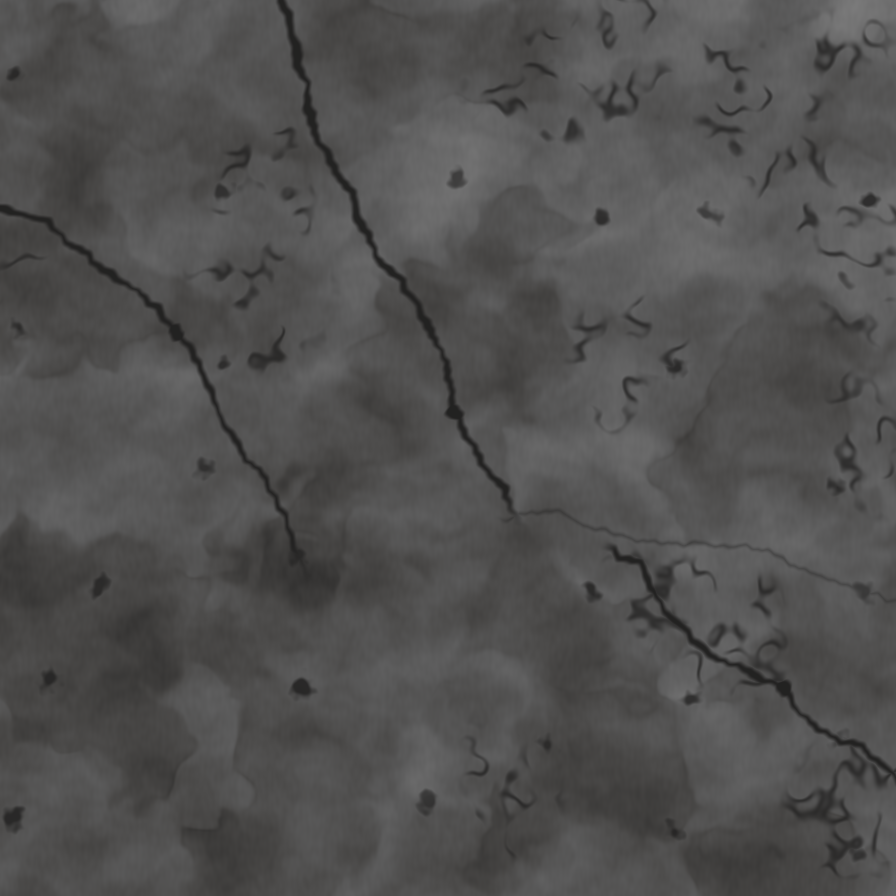
Give the GLSL for this texture, as a WebGL 2 fragment shader.

```glsl
#version 300 es
precision highp float;
// Weathered grey concrete with stains, pits, wormy marks and long dark cracks.

uniform vec2 u_resolution;
out vec4 fragColor;

vec2 hash2(vec2 cell) {
    uvec2 h = uvec2(ivec2(cell) + 4096) * uvec2(1597334673u, 3812015801u);
    uint n = (h.x ^ h.y) * 1597334673u;
    n = (n ^ (n >> 15)) * 2246822519u;
    n ^= n >> 13;
    return vec2(n & 65535u, n >> 16) / 65535.0;
}

float corner(vec2 cell, vec2 offset) {
    float angle = 6.2832 * hash2(cell).x;
    return dot(vec2(cos(angle), sin(angle)), offset);
}

float gradientNoise(vec2 p) {
    vec2 i = floor(p), f = p - i;
    vec2 u = f * f * f * (f * (f * 6.0 - 15.0) + 10.0);
    vec2 e = vec2(1.0, 0.0);
    return 1.4 * mix(
        mix(corner(i, f), corner(i + e.xy, f - e.xy), u.x),
        mix(corner(i + e.yx, f - e.yx), corner(i + e.xx, f - e.xx), u.x), u.y);
}

float fbm(vec2 p) {
    float sum = 0.0, amplitude = 0.7;
    for (int i = 0; i < 4; i++) {
        sum += amplitude * gradientNoise(p);
        p = mat2(1.6, 1.2, -1.2, 1.6) * p + 7.3;
        amplitude *= 0.5;
    }
    return sum;
}

// Coverage of a bowed, wobbling crack from a to b, thinner toward its end.
float crack(vec2 p, vec2 a, vec2 b, float bow, float halfWidth, float seed) {
    float len = distance(a, b);
    vec2 dir = (b - a) / len, q = p - a;
    float along = dot(q, dir), t = clamp(along / len, 0.0, 1.0);
    float side = dot(q, vec2(-dir.y, dir.x));
    float path = bow * 6.75 * t * (1.0 - t) * (1.0 - t);
    path += 0.02 * gradientNoise(vec2(along * 9.0, seed)) * smoothstep(0.0, 0.1, t);
    path += 0.005 * gradientNoise(vec2(along * 38.0, seed + 5.5));
    path += 0.003 * gradientNoise(vec2(along * 90.0, seed + 7.5));
    float swell = 1.0 + 0.8 * gradientNoise(vec2(along * 30.0, seed + 9.5));
    swell += 1.6 * smoothstep(0.38, 0.6, gradientNoise(vec2(along * 26.0, seed + 3.5)));
    float width = halfWidth * swell * mix(1.1, 0.7, t);
    float ends = smoothstep(-0.01, 0.01, along) * (1.0 - smoothstep(len - 0.06, len, along));
    return ends * (1.0 - smoothstep(width - 0.003, width + 0.0038, abs(side - path)));
}

// Scattered ragged pits: x is the dark core, y the pale ring around it.
vec2 pits(vec2 p) {
    vec2 grid = p * 7.0, result = vec2(0.0);
    float ragged = 0.05 * gradientNoise(p * 50.0) + 0.045 * gradientNoise(p * 100.0);
    for (int y = -1; y <= 1; y++)
    for (int x = -1; x <= 1; x++) {
        vec2 cell = floor(grid) + vec2(x, y);
        vec2 traits = hash2(cell + 31.0);
        if (traits.x > 0.46) continue;
        vec2 d = grid - cell - 0.12 - 0.76 * hash2(cell + 77.0);
        float angle = 6.2832 * traits.y;
        d = mat2(cos(angle), sin(angle), -sin(angle), cos(angle)) * d;
        d.y *= 1.0 + 0.7 * traits.y;
        float dist = length(d) + ragged, radius = mix(0.045, 0.085, traits.x * 2.0);
        float core = 1.0 - smoothstep(radius - 0.045, radius + 0.04, dist);
        result.x = max(result.x, core * mix(0.6, 1.0, fract(traits.y * 9.0)));
        result.y = max(result.y, 1.0 - smoothstep(radius, radius + 0.18, dist));
    }
    return result;
}

void main() {
    vec2 p = gl_FragCoord.xy / u_resolution.y;

    // Clouded cement, paler toward the upper right
    vec2 warp = 0.03 * vec2(gradientNoise(p * 9.0 + 4.0), gradientNoise(p * 9.0 + 19.0));
    warp += 0.012 * vec2(gradientNoise(p * 27.0 + 6.0), gradientNoise(p * 27.0 + 23.0));
    vec2 w = p + warp;
    float tone = 0.327 + 0.045 * (p.x + p.y - 1.0);
    tone += 0.072 * fbm(w * 4.5 + 2.0);

    // Blotches of middle size
    tone += 0.042 * gradientNoise(w * vec2(11.0, 13.0) + 5.0);
    tone += 0.034 * gradientNoise(w * vec2(20.0, 25.0));

    // Stained patches with a slightly darker rim
    float stain = fbm(w * 5.0 + 41.0);
    tone += 0.046 * (smoothstep(-0.16, 0.06, stain) - 0.55);
    float rim = smoothstep(0.0, 0.3, gradientNoise(p * 6.0 + 63.0));
    tone -= 0.03 * rim * exp(-pow((stain + 0.06) / 0.05, 2.0));

    // Fine grain with a faint vertical streak
    tone += 0.01 * gradientNoise(p * vec2(200.0, 80.0));
    tone += 0.012 * gradientNoise(p * 75.0 + 8.0);

    // Broken wormy marks gathered in a few clusters, denser on the right
    float worm = gradientNoise(p * 15.0 + 3.4) + 0.6 * gradientNoise(p * 42.0);
    float wormMask = smoothstep(0.2, 0.4, gradientNoise(p * 5.0 + 88.0) + 0.25 * (p.x - 0.55));
    wormMask *= smoothstep(-0.2, 0.3, gradientNoise(p * 24.0 + 11.0));
    float dark = 0.75 * wormMask * (1.0 - smoothstep(0.0, 0.24, abs(worm)));

    // Pits and cracks
    vec2 pit = pits(p);
    tone += 0.014 * pit.y;
    dark = max(dark, 0.9 * pit.x);
    dark = max(dark, crack(p, vec2(0.31, 1.02), vec2(0.59, 0.40), -0.025, 0.0041, 2.5));
    dark = max(dark, crack(p, vec2(-0.02, 0.77), vec2(0.36, 0.35), 0.055, 0.0033, 14.5));
    dark = max(dark, crack(p, vec2(0.68, 0.39), vec2(1.04, 0.1), -0.012, 0.0035, 27.5));
    dark = max(dark, 0.45 * crack(p, vec2(0.56, 0.42), vec2(1.04, 0.32), 0.025, 0.0012, 39.5));

    vec3 tint = mix(vec3(1.02, 1.0, 0.98), vec3(1.0, 0.998, 1.0), smoothstep(0.25, 0.37, tone));
    vec3 color = mix(tone * tint, vec3(0.135, 0.132, 0.13), dark);
    fragColor = vec4(color, 1.0);
}
```
